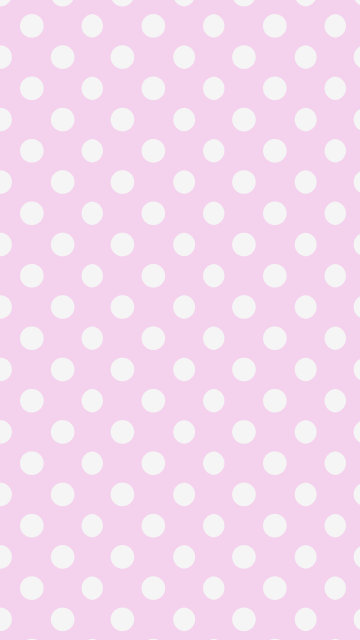
This pattern is drawn by a Shadertoy shader. Its source:

```glsl
// Signed distance to two overlapping circles; zero offset gives a full disc
float lensDistance(vec2 p, float radius, float offset) {
    return length(vec2(abs(p.x) + offset, p.y)) - radius;
}

void mainImage(out vec4 fragColor, in vec2 fragCoord) {
    // Canvas widths, measured from the top left
    vec2 p = vec2(fragCoord.x, iResolution.y - fragCoord.y) / iResolution.x;

    // Staggered grid of rows and columns
    float row = floor((p.y - 0.0718) / 0.08677 + 0.5);
    float shifted = mod(row, 2.0);
    float start = mix(0.0877, 0.0035, shifted);
    float column = floor((p.x - start) / 0.16875 + 0.5);
    float oddColumn = mod(column, 2.0);
    vec2 center = vec2(start + column * 0.16875, 0.0718 + row * 0.08677);

    // Small sideways drift of alternate columns
    center.x += mix(mix(0.0007, -0.0002, oddColumn),
                    mix(-0.0009, 0.0018, oddColumn), shifted);

    // Alternate dots are pinched; the order flips at the left of shifted rows
    float flip = shifted * step(column, 1.5);
    float pinched = abs(oddColumn - flip);
    float pinch = pinched * mix(0.0031, 0.0024, shifted);

    float d = lensDistance(p - center, 0.0328, pinch);
    float dotMask = clamp(0.5 - d * iResolution.x, 0.0, 1.0);

    vec3 pink = vec3(0.957, 0.82, 0.926);
    vec3 white = vec3(0.96);
    fragColor = vec4(mix(pink, white, dotMask), 1.0);
}
```
